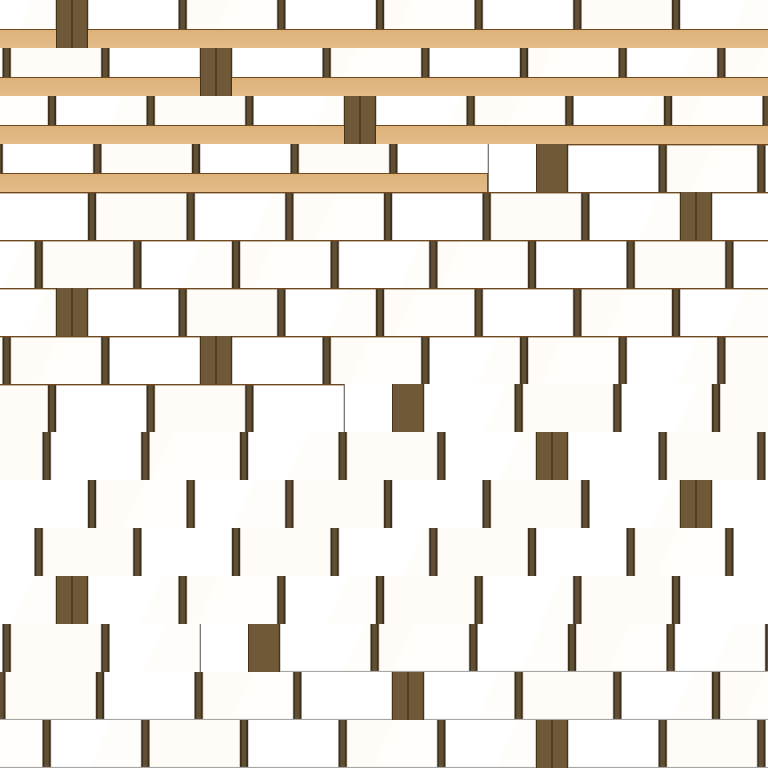
Write a three.js fragment shader that draws this pattern.

```glsl
// A long fence of glazed bays, folded into sixteen rows read from the top left.
// One running coordinate counts along the fence; each 77-unit run has its own
// trim: a timber board, a brown rail, none, or a grey sill. One unit = a row.
varying vec2 vUv;

float hash(vec2 p) {
  return fract(sin(dot(p, vec2(12.99, 78.23))) * 43758.55);
}

// Antialiased coverage of the interval a..b
float span(float x, float a, float b, float aa) {
  return clamp((x - a) / aa + 0.5, 0.0, 1.0) - clamp((x - b) / aa + 0.5, 0.0, 1.0);
}

void main() {
  vec2 p = vec2(vUv.x, 1.0 - vUv.y) * 16.0;
  float aa = max(fwidth(p.x), 0.0001);
  float px = 1.0 / 48.0;
  float row = floor(p.y);
  float y = p.y - row;

  // Position along the fence, within its run, and within its bay
  float along = row * 16.0 + p.x + 18.8333;
  float run = floor(along / 77.0);
  float u = along - run * 77.0;
  float v = u - 1.0;
  float w = mod(v, 19.0);
  float fenced = step(0.0, v);

  // Nine panels to a bay, alternately clear and warm, with slanted glare
  float pitch = 37.0 / 18.0;
  float cell = (w - 0.6667) / pitch;
  float panel = floor(cell);
  float seed = hash(vec2(panel, floor(v / 19.0) + run * 4.0));
  float slant = (fract(cell) * pitch + 0.45 * y) - mix(0.5, 1.8, seed);
  float glare = clamp(slant / aa + 0.5, 0.0, 1.0);
  float odd = mod(panel, 2.0);
  float tint = mix(step(0.5, seed) * glare * 0.6, 1.0 - 0.5 * glare * step(seed, 0.5), odd);
  vec3 color = mix(vec3(1.0), vec3(1.0, 0.99, 0.968), tint * fenced);

  // Thin posts with dark sides and a soft grey fringe
  float post = (w - 0.5833) / pitch;
  float q = (post - floor(post + 0.5)) * pitch;
  color = mix(color, vec3(0.6, 0.57, 0.53), 0.6 * span(q, -4.7 * px, 4.7 * px, aa) * fenced);
  vec3 thinWood = mix(vec3(0.23, 0.18, 0.11), vec3(0.38, 0.31, 0.205),
                      span(q, -2.4 * px, 2.2 * px, aa));
  color = mix(color, thinWood, span(q, -4.0 * px, 4.0 * px, aa) * fenced);

  // Trim of each run
  vec3 railBrown = vec3(0.43, 0.29, 0.13);
  if (run < 0.5) {
    float board = clamp((y - 29.0 * px) / aa + 0.5, 0.0, 1.0);
    vec3 timber = mix(vec3(0.865, 0.695, 0.475), vec3(0.895, 0.74, 0.535), (y - 0.6) / 0.4);
    float outline = max(span(y, 28.7 * px, 30.0 * px, aa), span(u, 77.0 - px, 77.5, aa));
    color = mix(color, mix(timber, railBrown, outline), board);
  } else if (run < 1.5) {
    color = mix(color, railBrown, span(y, -px, 1.4 * px, aa) * fenced);
  } else if (run > 2.5) {
    color = mix(color, vec3(0.66, 0.65, 0.64), span(y, 1.0 - 1.1 * px, 1.1, aa) * fenced);
  }

  // Hairline where one run meets the next
  color = mix(color, vec3(0.5, 0.48, 0.46), span(u, -px, px, aa));

  // Wide posts: joined pairs, except the first of each run
  float d = mod(v - 0.3333 + 9.5, 19.0) - 9.5;
  float joint = span(d, -0.7 * px, 0.7 * px, aa) * step(1.0, v);
  float sides = 1.0 - span(d, -15.0 * px, 14.8 * px, aa);
  vec3 wideWood = mix(vec3(0.435, 0.35, 0.22), vec3(0.27, 0.2, 0.11), max(joint, sides));
  color = mix(color, wideWood, span(d, -16.0 * px, 16.0 * px, aa));

  gl_FragColor = vec4(color, 1.0);
}
```
